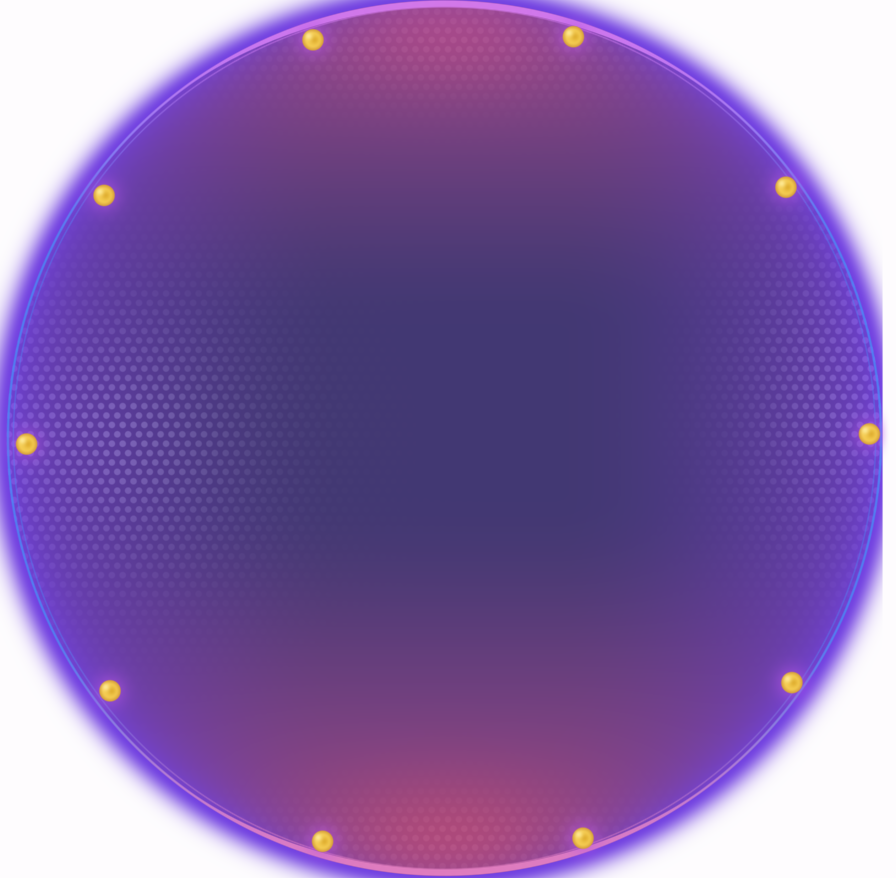
A Shadertoy shader for this background:

```glsl
#define DISC_CENTER vec2(-0.004, 0.001)
#define DISC_RADIUS 0.4985
#define GLOW_WIDTH 0.021
#define INNER_GLOW 0.032
#define RIGHT_CUT 0.495
#define DOT_SPACING 0.01235
#define DOT_RADIUS 0.0037
#define BULB_COUNT 10.0
#define BULB_ORBIT 0.480
#define BULB_PHASE 0.012
#define BULB_RADIUS 0.0122

const vec3 PAPER = vec3(0.995, 0.99, 0.995);
const vec3 INDIGO = vec3(0.26, 0.22, 0.45);
const vec3 PLUM = vec3(0.49, 0.26, 0.51);
const vec3 VIOLET = vec3(0.42, 0.24, 0.71);
const vec3 NEON = vec3(0.45, 0.26, 0.88);
const vec3 ROSE_TOP = vec3(0.68, 0.29, 0.52);
const vec3 ROSE_BOTTOM = vec3(0.70, 0.29, 0.46);

// Soft elliptical spot
float spot(vec2 p, vec2 center, vec2 size) {
    vec2 q = (p - center) / size;
    return exp(-dot(q, q));
}

// Filled coverage of a signed distance, one pixel of smoothing
float cover(float d) {
    float px = 1.0 / iResolution.y;
    return 1.0 - smoothstep(-px, px, d);
}

// Distance to the nearest dot of a staggered lattice
float dotLattice(vec2 p) {
    vec2 cell = DOT_SPACING * vec2(1.0, 0.866);
    float row = floor(p.y / cell.y);
    p.x += 0.5 * cell.x * mod(row, 2.0);
    return length(mod(p, cell) - 0.5 * cell) - DOT_RADIUS;
}

// Gradients and dot texture inside the disc
vec3 discColor(vec2 p, float d) {
    float vertical = max(smoothstep(0.12, 0.44, p.y), smoothstep(0.06, 0.40, -p.y));
    vec3 col = mix(INDIGO, PLUM, vertical);
    col = mix(col, VIOLET, 0.8 * smoothstep(0.12, 0.52, abs(p.x)));
    col = mix(col, ROSE_TOP, 0.9 * spot(p, vec2(0.0, 0.47), vec2(0.17, 0.075)));
    col = mix(col, ROSE_BOTTOM, 0.95 * spot(p, vec2(0.0, -0.46), vec2(0.19, 0.085)));

    float side = smoothstep(0.02, 0.30, abs(p.x));
    col = mix(col, NEON, exp(d / INNER_GLOW) * mix(0.2, 0.8, side));

    float patches = spot(p, vec2(-0.375, 0.0), vec2(0.15, 0.14))
                  + 0.75 * spot(p, vec2(0.44, 0.05), vec2(0.10, 0.16))
                  + 0.25 * spot(p, vec2(0.0, 0.45), vec2(0.25, 0.06))
                  + 0.25 * spot(p, vec2(0.0, -0.46), vec2(0.20, 0.05));
    return col + vec3(0.13, 0.15, 0.12) * patches * cover(dotLattice(p));
}

// Neon rim: blue at the sides, pink and thicker at the poles
vec3 addRim(vec3 col, vec2 p, float d) {
    float pole = smoothstep(0.20, 0.48, abs(p.y));
    vec3 pink = p.y > 0.0 ? vec3(0.86, 0.50, 0.97) : vec3(0.92, 0.52, 0.78);
    vec3 rim = mix(vec3(0.30, 0.52, 0.96), pink, pole);
    float thick = 0.0013 + 0.0024 * smoothstep(0.40, 0.50, abs(p.y));
    col = mix(col, rim, 0.85 * cover(abs(d + thick) - thick));
    return mix(col, rim, 0.45 * cover(abs(d + 0.0075) - 0.0008));
}

// Golden bulbs evenly spaced around the disc
vec3 addBulbs(vec3 col, vec2 p) {
    float stepAngle = 6.28319 / BULB_COUNT;
    float index = round((atan(p.y, p.x) - BULB_PHASE) / stepAngle);
    float angle = index * stepAngle + BULB_PHASE;
    vec2 q = p - BULB_ORBIT * vec2(cos(angle), sin(angle));
    float r = length(q) / BULB_RADIUS;

    float halo = 0.6 * exp(-0.45 * r * r) * (1.0 - smoothstep(RIGHT_CUT, RIGHT_CUT + 0.01, p.x));
    col = mix(col, vec3(0.72, 0.34, 0.90), halo);

    vec2 u = q / BULB_RADIUS;
    vec3 gold = mix(vec3(0.96, 0.80, 0.32), vec3(0.82, 0.60, 0.22), smoothstep(0.55, 1.1, r));
    gold = mix(gold, vec3(0.86, 0.66, 0.16), 0.8 * spot(u, vec2(0.15, 0.0), vec2(0.4)));
    gold = mix(gold, vec3(1.0, 0.93, 0.62), 0.8 * spot(u, vec2(-0.4, 0.35), vec2(0.35)));
    return mix(col, gold, cover(length(q) - BULB_RADIUS));
}

void mainImage(out vec4 fragColor, in vec2 fragCoord) {
    vec2 p = (fragCoord - 0.5 * iResolution.xy) / iResolution.y;
    float d = length(p - DISC_CENTER) - DISC_RADIUS;

    // Outer glow, disc and rim
    float glow = exp(-pow(max(d, 0.0) / GLOW_WIDTH, 2.0));
    vec3 col = mix(PAPER, NEON, glow);
    col = mix(col, discColor(p, min(d, 0.0)), cover(d));
    col = addRim(col, p, d);

    // Blank strip on the right, then the bulbs on top
    col = mix(PAPER, col, cover(p.x - RIGHT_CUT));
    col = addBulbs(col, p);
    fragColor = vec4(clamp(col, 0.0, 1.0), 1.0);
}
```
